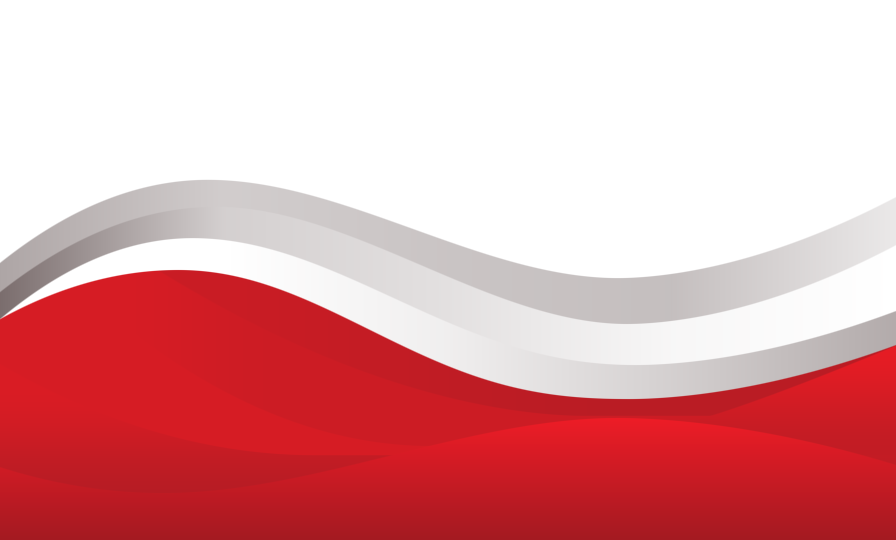
A WebGL 2 fragment shader for this background:

```glsl
#version 300 es
precision highp float;
// Layered ribbons on white: two grey bands and a white one sweep over red hills.
// Every edge is a height curve y(x) with one crest and one trough; layers are
// painted back to front, each filled below its curve with a smooth ramp.
uniform vec2 u_resolution;
out vec4 fragColor;

const vec3 RED_MID = vec3(0.84, 0.11, 0.14);
const vec3 RED_SHADE = vec3(0.76, 0.11, 0.14);
const vec3 RED_BRIGHT = vec3(0.93, 0.11, 0.15);
const vec3 RED_DEEP = vec3(0.64, 0.10, 0.13);

float saturate(float v) { return clamp(v, 0.0, 1.0); }

// Height of a wave through a left end, two turning points and a right end.
// The skew shifts the steepest part between the turning points.
float wave(float x, float left, vec2 first, vec2 second, float right, float skew) {
    if (x < first.x) {
        float t = (first.x - x) / first.x;
        return mix(first.y, left, t * t);
    }
    if (x > second.x) {
        float t = (x - second.x) / (1.0 - second.x);
        return mix(second.y, right, pow(t, 1.8));
    }
    float t = (x - first.x) / (second.x - first.x);
    t += skew * t * t * (1.0 - t);
    return mix(first.y, second.y, smoothstep(0.0, 1.0, t));
}

// Curve falling from a start point and levelling out at an end point.
float slide(float x, vec2 start, vec2 end, float power) {
    float t = max((end.x - x) / (end.x - start.x), 0.0);
    return end.y + (start.y - end.y) * pow(t, power);
}

// Antialiased coverage of the side where d is positive.
float cover(float d) {
    float w = max(fwidth(d), 1e-5) * 0.7;
    return smoothstep(-w, w, d);
}

// Warm grey with five evenly spaced brightness stops across the canvas.
vec3 silver(float x, float a, float b, float c, float d, float e) {
    float s = x * 4.0;
    float g = mix(a, b, saturate(s));
    g = mix(g, c, saturate(s - 1.0));
    g = mix(g, d, saturate(s - 2.0));
    g = mix(g, e, saturate(s - 3.0));
    return vec3(g, vec2(g - 0.1 * (1.0 - g)));
}

// Red backdrop with its soft folds and the bright front hill.
vec3 redHills(vec2 p) {
    vec3 color = RED_MID;

    // Faint inner fold, fading in from the left
    float fold = slide(p.x, vec2(0.169, 0.359), vec2(0.482, 0.174), 2.0);
    float fade = smoothstep(0.12, 0.32, p.x);
    color = mix(color, vec3(0.80, 0.11, 0.14), cover(p.y - fold) * fade);

    // Shaded swoosh under the ribbons
    float swoosh = slide(p.x, vec2(0.176, 0.5), vec2(0.651, 0.23), 1.8);
    vec3 shade = mix(vec3(0.79, 0.11, 0.14), vec3(0.73, 0.11, 0.14),
                     smoothstep(0.2, 0.7, p.x));
    color = mix(color, shade, cover(p.y - swoosh));

    // Wedge rising to the right
    float wedge = 0.215 + 0.145 * pow(saturate((p.x - 0.76) / 0.24), 1.15);
    vec3 wedgeColor = mix(RED_SHADE, vec3(0.90, 0.11, 0.14),
                          smoothstep(0.16, 0.36, p.y));
    color = mix(color, wedgeColor, cover(wedge - p.y) * step(0.76, p.x));

    // Left slope, darkening downwards
    float slope = slide(p.x, vec2(0.0, 0.326), vec2(0.352, 0.157), 2.0);
    vec3 slopeColor = mix(vec3(0.71, 0.11, 0.14), vec3(0.85, 0.11, 0.14),
                          smoothstep(0.06, 0.28, p.y));
    color = mix(color, slopeColor, cover(slope - p.y));

    // Front hill
    float hill = wave(p.x, 0.135, vec2(0.182, 0.087), vec2(0.69, 0.226), 0.139, 0.0);
    vec3 hillColor = mix(RED_DEEP, RED_BRIGHT, saturate(p.y / 0.226));
    return mix(color, hillColor, cover(hill - p.y));
}

void main() {
    vec2 p = gl_FragCoord.xy / u_resolution;

    // Ribbon edges from top to bottom
    float outer = wave(p.x, 0.513, vec2(0.232, 0.667), vec2(0.69, 0.485), 0.635, 0.0);
    float middle = wave(p.x, 0.459, vec2(0.241, 0.617), vec2(0.70, 0.40), 0.546, 0.0);
    float inner = wave(p.x, 0.409, vec2(0.215, 0.559), vec2(0.71, 0.324), 0.424, 0.25);
    float ground = wave(p.x, 0.409, vec2(0.199, 0.50), vec2(0.703, 0.261), 0.361, 0.5);

    // Paint from back to front
    vec3 color = vec3(1.0);
    color = mix(color, silver(p.x, 0.68, 0.82, 0.79, 0.77, 0.92), cover(outer - p.y));
    color = mix(color, silver(p.x, 0.48, 0.83, 0.89, 0.97, 1.0), cover(middle - p.y));
    color = mix(color, silver(p.x, 1.0, 1.0, 0.94, 0.83, 0.70), cover(inner - p.y));
    color = mix(color, redHills(p), cover(ground - p.y));
    fragColor = vec4(color, 1.0);
}
```
